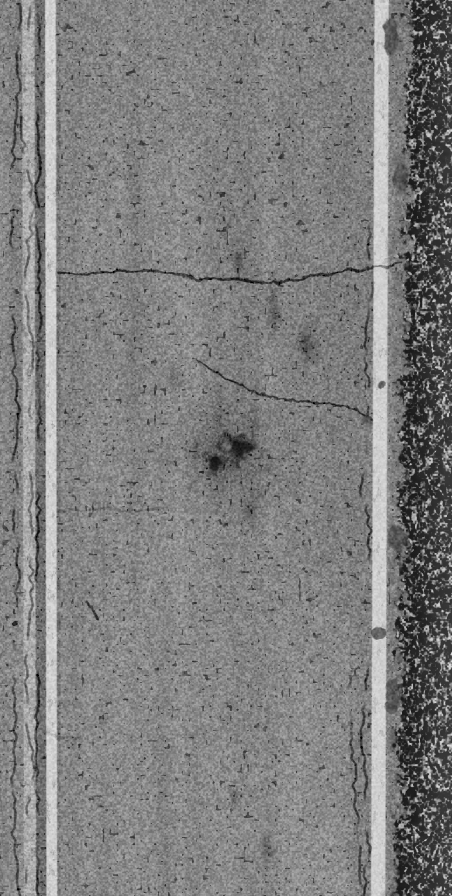
A Shadertoy shader for this texture:

```glsl
float hash(vec2 p) {
    vec3 q = fract(vec3(p.xyx) * 0.1031);
    q += dot(q, q.yzx + 33.33);
    return fract((q.x + q.y) * q.z);
}

float noise(vec2 p) {
    vec2 i = floor(p), f = fract(p);
    f = f * f * (3.0 - 2.0 * f);
    return mix(mix(hash(i), hash(i + vec2(1, 0)), f.x),
               mix(hash(i + vec2(0, 1)), hash(i + vec2(1, 1)), f.x), f.y);
}

float fbm(vec2 p) {
    float sum = 0.0, amp = 0.5;
    for (int i = 0; i < 4; i++) {
        sum += amp * noise(p);
        p = p * 2.03 + 17.1;
        amp *= 0.5;
    }
    return sum / 0.9375;
}

float segment(vec2 p, vec2 a, vec2 b) {
    vec2 d = b - a;
    return length(p - a - d * clamp(dot(p - a, d) / dot(d, d), 0.0, 1.0));
}

// Soft elliptical spot
float spot(vec2 p, vec2 centre, vec2 radius) {
    vec2 d = (p - centre) / radius;
    return exp(-dot(d, d));
}

float stripe(float x, float centre, float halfWidth) {
    return 1.0 - smoothstep(-0.12, 0.12, abs(x - centre) - halfWidth);
}

// Wandering crack running up the canvas
float upCrack(vec2 p, float x, float sway, float seed) {
    float bend = (fbm(vec2(p.y * 0.13, seed)) - 0.5) * sway
               + (noise(vec2(p.y * 1.3, seed + 9.0)) - 0.5) * 0.5;
    float strength = smoothstep(0.2, 0.6, noise(vec2(p.y * 0.5, seed + 4.0)));
    return strength * (1.0 - smoothstep(0.04, 0.24, abs(p.x - x - bend)));
}

void mainImage(out vec4 fragColor, in vec2 fragCoord) {
    // Canvas height is 100 units
    vec2 p = 100.0 * fragCoord / iResolution.y;
    vec2 rough = p + 0.9 * (vec2(fbm(p * 0.9), fbm(p * 0.9 + 40.0)) - 0.5);
    float blotch = fbm(p * 1.1 + 5.0);
    float grain = 0.6 * noise(p * 4.5) + 0.4 * hash(floor(p * 5.12)) - 0.5;

    // Asphalt with worn wheel tracks
    float shade = 0.515 - 0.00025 * (p.y - 50.0);
    shade += 0.06 * (noise(vec2(p.x * 0.6, p.y * 0.015)) - 0.5);
    shade += 0.05 * (fbm(p * vec2(0.25, 0.08)) - 0.5);
    shade += 0.025 * spot(p, vec2(24, 45), vec2(4, 70));
    shade += 0.27 * grain;
    shade -= 0.25 * smoothstep(0.82, 0.95, noise(p * 2.6 + 70.0));
    shade -= 0.09 * stripe(p.x, 4.6, 0.7);
    shade -= 0.14 * stripe(p.x, 6.55, 0.2) * noise(p * vec2(1, 2));

    // Oil stain
    float core = spot(rough, vec2(26.8, 50.3), vec2(1.7, 2.1))
               + 0.85 * spot(rough, vec2(24.0, 48.4), vec2(1.1, 1.3));
    float halo = spot(p, vec2(25.2, 49.5), vec2(5.0, 4.8));
    shade -= 0.11 * halo;
    shade -= 0.2 * halo * smoothstep(0.5, 0.75, blotch);
    shade = mix(shade, 0.11 + 0.12 * grain, smoothstep(0.4, 0.8, core * (0.45 + blotch)));

    // Drip marks
    float drips = spot(rough, vec2(26.6, 70.8), vec2(0.6, 1.6))
                + spot(rough, vec2(30.4, 65.3), vec2(0.7, 3.0))
                + spot(rough, vec2(34.2, 61.6), vec2(1.0, 2.1))
                + 0.6 * spot(rough, vec2(19.5, 58.0), vec2(1.0, 1.5))
                + 0.7 * spot(rough, vec2(28.0, 43.0), vec2(0.8, 1.6))
                + 0.8 * spot(rough, vec2(26.1, 11.0), vec2(0.5, 0.9))
                + 0.8 * spot(rough, vec2(29.7, 5.2), vec2(0.6, 1.3));
    shade -= 0.17 * min(drips, 1.0);

    // Painted lines
    float drift = 0.004 * (p.y - 50.0);
    float chips = smoothstep(0.62, 0.75, fbm(p * vec2(2.2, 1.2)));
    float oldPaint = stripe(p.x, 3.25 - 0.5 * drift, 0.68);
    float innerPaint = stripe(p.x, 5.7 - 0.4 * drift, 0.6);
    float edgePaint = stripe(p.x, 42.4 + drift, 0.8);
    shade = mix(shade, 0.68 + 0.25 * grain, oldPaint * (1.0 - 0.7 * chips));
    shade = mix(shade, 0.81 + 0.14 * grain, innerPaint * (1.0 - 0.35 * chips));
    shade = mix(shade, 0.81 + 0.12 * grain, edgePaint * (1.0 - 0.25 * chips));

    // Cracks across the lane
    vec2 across[6] = vec2[](vec2(6.5, 69.4), vec2(17.6, 69.9), vec2(22, 68.9),
                            vec2(31, 68.5), vec2(39, 69.8), vec2(45, 70.6));
    vec2 slant[6] = vec2[](vec2(22, 59.9), vec2(25.4, 57.7), vec2(30.6, 55.5),
                           vec2(36, 55.0), vec2(39, 54.6), vec2(41.6, 53.0));
    float gap = 100.0;
    for (int i = 0; i < 5; i++) {
        gap = min(gap, segment(rough, across[i], across[i + 1]));
        gap = min(gap, segment(rough, slant[i], slant[i + 1]) + 0.04);
    }
    gap = min(gap, segment(rough, vec2(9.6, 32.8), vec2(10.8, 31.0)));
    float faint = segment(rough, vec2(6.5, 43), vec2(18, 43.2));
    faint = min(faint, segment(rough, vec2(5, 18), vec2(9, 17.5)));
    shade -= 0.32 * (1.0 - smoothstep(0.05, 0.25, gap));
    shade -= 0.1 * (1.0 - smoothstep(0.05, 0.25, faint));

    // Cracks along the lines
    float along = upCrack(p, 1.7, 1.6, 3.0) + upCrack(p, 3.2, 2.2, 21.0)
                + upCrack(p, 4.25, 0.5, 35.0);
    along += upCrack(p, 41.0, 2.4, 52.0) * (1.0 - smoothstep(72.0, 80.0, p.y));
    along += upCrack(p, 39.7, 2.5, 66.0) * (1.0 - smoothstep(25.0, 33.0, p.y));
    shade -= 0.28 * min(along, 1.0);
    shade -= 0.35 * smoothstep(0.5, 0.7, spot(rough, vec2(1.6, 30.5), vec2(0.5)));

    // Grass verge, darkest along its edge
    float fray = 2.6 * (fbm(p * 0.7 + 12.0) - 0.5) + 1.2 * (noise(p * 2.5) - 0.5);
    float depth = p.x - 44.3 - 0.013 * p.y + fray;
    float blades = 0.55 * noise(rough * vec2(3.4, 2.2)) + 0.45 * noise(p * 5.0 + 31.0);
    float grass = 0.09 + 0.62 * smoothstep(0.4, 0.92, blades)
                + 0.025 * clamp(depth, 0.0, 5.0);
    float litter = smoothstep(43.0, 44.0, p.x) * (0.3 + 0.4 * smoothstep(45.0, 20.0, p.y));
    shade = mix(shade, 0.2 + 0.3 * blades, litter * smoothstep(0.4, 0.6, blotch));
    shade = mix(shade, grass, smoothstep(-0.3, 0.5, depth));

    // Weed tufts on the edge line
    float tufts = spot(p, vec2(43.6, 96), vec2(1.0, 2.2))
                + spot(p, vec2(44.7, 80), vec2(1.0, 1.8))
                + 0.8 * spot(p, vec2(41.0, 53), vec2(1.0, 0.9))
                + 0.7 * spot(p, vec2(42.6, 57), vec2(0.7, 0.7))
                + spot(p, vec2(44.3, 40), vec2(1.2, 1.7))
                + spot(p, vec2(42.3, 29.3), vec2(1.0, 0.8))
                + spot(p, vec2(43.8, 22), vec2(1.0, 2.5));
    shade = mix(shade, 0.16 + 0.3 * blades, 0.85 * smoothstep(0.3, 0.5, tufts * (0.3 + blotch)));

    fragColor = vec4(vec3(clamp(shade, 0.0, 1.0)), 1.0);
}
```
